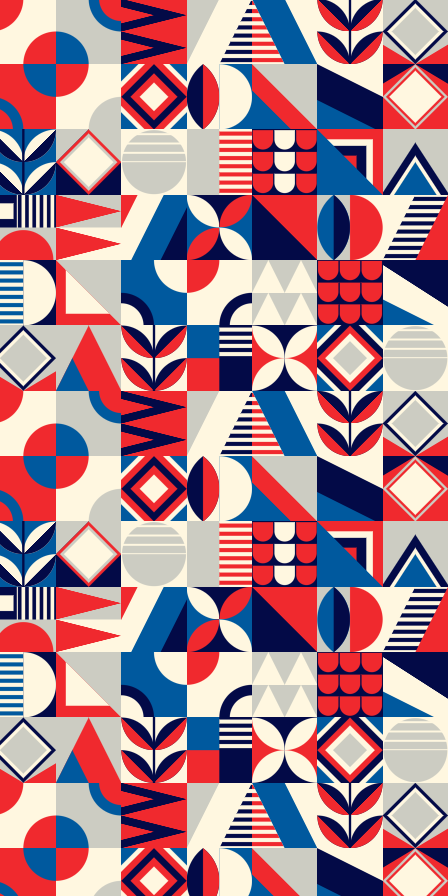
This pattern is drawn by a WebGL 2 fragment shader. Its source:

```glsl
#version 300 es
precision highp float;
uniform vec2 u_resolution;
out vec4 fragColor;

const vec3 CREAM = vec3(1, .97, .88), GRAY = vec3(.8, .8, .76);
const vec3 NAVY = vec3(.01, .04, .28), BLUE = vec3(0, .35, .62), RED = vec3(.94, .16, .18);
const float CELL = 56. / 384.; // tile side over canvas width
const vec2 SHIFT = vec2(8, 1) / 56., GRID = vec2(7, 6);

// Lays ink where the distance is negative.
void put(inout vec3 c, vec3 ink, float d) {
  float soft = .7 / (u_resolution.x * CELL);
  c = mix(c, ink, smoothstep(soft, -soft, d));
}
float gem(vec2 m, float r) { return (abs(m.x) + abs(m.y) - r) * .7; }
float wedge(vec2 p, float k) { return (abs(p.x) - k * p.y) / sqrt(1. + k * k); }
float stripes(float x, float n) { return (abs(fract(x * n) - .5) - .25) / n; }
float lens(vec2 q) { return (max(length(q), length(q - 1.)) - 1.) * .5; }
float tooth(vec2 p) { return (p.x + abs(fract(p.y * 2.) - .5) * 2. - 1.) * .45; }

void gems(inout vec3 c, vec2 m, vec3 a, vec3 b, vec3 core, float inset) {
  put(c, a, gem(m, .5));
  put(c, b, gem(m, .5 - inset));
  put(c, core, gem(m, .5 - 2. * inset));
}
void leaves(inout vec3 c, vec2 p, vec3 upper, vec3 lower) {
  vec2 q = vec2(abs(p.x - .5) * 2., fract(p.y * 2.));
  put(c, upper, lens(q));
  put(c, lower, max(lens(q), 1. - q.x - q.y));
  put(c, NAVY, abs(p.x - .5) - .018);
}
void petals(inout vec3 c, vec2 m, vec3 ends, vec3 a, vec3 b) {
  vec2 q = abs(m) * 2.;
  put(c, ends, q.x - q.y);
  put(c, m.x * m.y < 0. ? a : b, lens(vec2(q.x, 1. - q.y)));
}
void scales(inout vec3 c, vec2 p, vec3 a, vec3 b) {
  vec2 q = fract(p * 3.) - vec2(.5, .45);
  float d = max(length(vec2(q.x, max(q.y, 0.))) - .47, -.42 - q.y) / 3.;
  put(c, mod(floor(p.x * 3.), 2.) < 1. ? a : b, d);
}
// Upright two-tone lens in the left half.
void eye(inout vec3 c, vec2 p, vec3 a, vec3 b) {
  float d = length(vec2(abs(p.x - .25) + .375, p.y - .5)) - .625;
  put(c, a, d);
  put(c, b, max(d, .25 - p.x));
}

vec3 tile(int id, vec2 p) {
  vec2 m = p - .5;
  // quarter discs at the corners, half disc, stripes and slopes
  float nw = length(p) - .5, ne = length(p - vec2(1, 0)) - .5;
  float sw = length(p - vec2(0, 1)) - .5, se = length(p - 1.) - .5;
  float dee = max(length(m) - .5, -m.x), rows = stripes(p.y, 8.);
  float fall = p.x - p.y, lean = p.x + .5 * p.y, slope = p.y - .5 * p.x;
  vec3 c = CREAM;
  switch (id) {
    // first row
    case 0: put(c, RED, min(nw, se)); break;
    case 1: c = GRAY; put(c, BLUE, min(sw, ne)); put(c, RED, ne + .16); break;
    case 2: c = RED; put(c, NAVY, tooth(p)); put(c, RED, tooth(p + vec2(.5, 0))); break;
    case 3: put(c, GRAY, lean - .5); put(c, NAVY, max(1. - lean, rows)); break;
    case 4: put(c, RED, max(wedge(p, .5), rows));
      put(c, BLUE, abs(p.x - .5 * p.y - .25) - .25); break;
    case 5: case 37: leaves(c, p, NAVY, RED); break;
    case 6: case 35: c = GRAY; put(c, RED, 1. - p.y - .6 * abs(m.x));
      gems(c, m, NAVY, CREAM, GRAY, .07); break;
    // second row
    case 7: c = RED; put(c, BLUE, min(ne, abs(sw + .08) - .08)); break;
    case 8: put(c, RED, nw); put(c, GRAY, se); break;
    case 9: c = BLUE; put(c, CREAM, gem(m, .74)); put(c, RED, gem(m, .64));
      gems(c, m, NAVY, RED, CREAM, .14); break;
    case 10: put(c, BLUE, -m.x); eye(c, p, NAVY, RED); put(c, CREAM, dee); break;
    case 11: c = GRAY; put(c, RED, fall); put(c, BLUE, fall + .4); break;
    case 12: c = BLUE; put(c, NAVY, slope - .55); put(c, CREAM, slope); break;
    case 13: c = RED; put(c, NAVY, p.y - .6 * abs(m.x));
      gems(c, m, GRAY, RED, CREAM, .05); break;
    // third row
    case 14: c = BLUE; leaves(c, p, CREAM, NAVY); break;
    case 15: c = GRAY; put(c, NAVY, min(-m.y, max(wedge(vec2(m.y, p.x), 1.), m.x)));
      gems(c, m, RED, GRAY, CREAM, .06); break;
    case 16: case 41: put(c, GRAY, length(m) - .49);
      put(c, CREAM, max(abs(fract(p.y * 7.) - .5) / 7. - .015, m.y)); break;
    case 17: c = GRAY; put(c, CREAM, -m.x); put(c, RED, max(rows, -m.x)); break;
    case 18: c = NAVY; scales(c, p, RED, CREAM); break;
    case 19: c = RED; put(c, CREAM, max(.15 - p.y, p.x - .85));
      put(c, NAVY, max(.25 - p.y, p.x - .75)); put(c, RED, max(.4 - p.y, p.x - .6));
      put(c, BLUE, fall); break;
    case 20: c = GRAY; put(c, NAVY, wedge(m + vec2(0, .3), .65));
      put(c, CREAM, wedge(m + vec2(0, .1), .65)); put(c, BLUE, wedge(m, .65)); break;
    // fourth row
    case 21: c = NAVY; put(c, CREAM, max(stripes(p.x, 9.), .4 - p.x));
      put(c, CREAM, max(p.x - .35, abs(p.y - .25) - .12)); put(c, GRAY, -m.y);
      put(c, RED, length(p - vec2(.5, 1)) - .46); break;
    case 22: c = GRAY; put(c, CREAM, -m.y); put(c, RED, tooth(p)); break;
    case 23: put(c, RED, lean - .25); put(c, BLUE, .65 - lean); put(c, NAVY, 1.1 - lean); break;
    case 24: c = BLUE; petals(c, m, NAVY, RED, CREAM); break;
    case 25: c = RED; put(c, NAVY, fall); break;
    case 26: put(c, GRAY, m.x); eye(c, p, BLUE, NAVY); put(c, RED, dee); break;
    case 27: put(c, NAVY, max(.5 - lean, rows)); put(c, RED, 1. - lean); break;
    // fifth row
    case 28: put(c, BLUE, rows); put(c, NAVY, -m.x); put(c, CREAM, dee); break;
    case 29: c = GRAY; put(c, RED, fall); put(c, CREAM, max(fall, max(.15 - p.x, p.y - .82))); break;
    case 30: c = BLUE; put(c, CREAM, ne); put(c, NAVY, sw); put(c, CREAM, sw + .16); break;
    case 31: put(c, RED, nw); put(c, NAVY, abs(se + .08) - .08); break;
    case 32: c = GRAY; put(c, CREAM, wedge(fract(p * 2.) - vec2(.5, 0), .5) * .5); break;
    case 33: c = NAVY; scales(c, p, RED, RED); break;
    case 34: c = NAVY; put(c, CREAM, .1 - slope + .4 * fall); put(c, BLUE, .6 - slope); break;
    // sixth row
    case 36: c = GRAY; put(c, RED, wedge(vec2(m.x, p.y), .5));
      put(c, BLUE, wedge(vec2(p.x - .25, m.y), .5)); break;
    case 38: c = RED; put(c, BLUE, m.y); put(c, NAVY, -m.x);
      put(c, CREAM, max(rows, max(-m.x, m.y))); break;
    case 39: c = RED; petals(c, m, NAVY, CREAM, CREAM); break;
    default: c = BLUE; put(c, CREAM, gem(m, .74)); put(c, NAVY, gem(m, .64));
      gems(c, m, RED, CREAM, GRAY, .12);
  }
  return c;
}

void main() {
  vec2 fromTop = vec2(gl_FragCoord.x, u_resolution.y - gl_FragCoord.y) / u_resolution.x;
  vec2 grid = fromTop / CELL + SHIFT;
  vec2 cell = mod(floor(grid), GRID);
  fragColor = vec4(tile(int(cell.y * GRID.x + cell.x), fract(grid)), 1);
}
```
